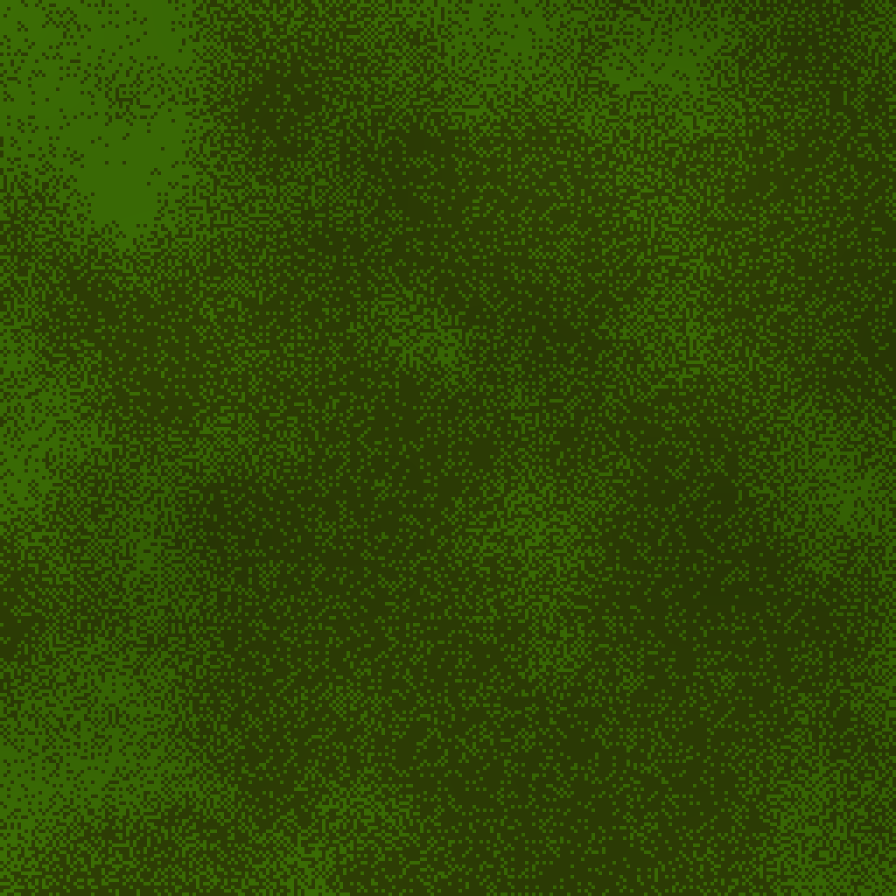
Give the GLSL for this texture, as a Shadertoy shader.

```glsl
// Mossy green clouds rendered as a two-tone dither of small square cells.
// Fractal value noise sets the local share of bright cells; a high-passed
// hash with patches of checker weave decides which cells light up.

const vec3 GROUND_COLOR = vec3(0.170, 0.230, 0.020);
const vec3 MOSS_COLOR   = vec3(0.220, 0.405, 0.018);

const float CELLS = 256.0;          // dither cells across the canvas
const float CLOUD_SCALE = 6.5;      // largest cloud features per canvas
const float CLOUD_LOW = 0.34;       // cloud value of the thinnest moss
const float CLOUD_HIGH = 0.88;      // cloud value of the densest moss
const float SHARE_MIN = 0.13;       // share of bright cells in thin moss
const float SHARE_MAX = 0.96;       // share of bright cells in dense moss
const float WEAVE = 0.50;           // strength of the checker weave
const float WEAVE_SCALE = 50.0;     // weave patches per canvas
const float DITHER_SIGMA = 0.33;    // spread of the dither signal
const float TONE_SCALE = 5.0;       // slow tint patches per canvas
const float TONE_AMOUNT = 0.20;     // strength of the tint

// Integer hash, 0 to 1
float hash(ivec2 cell) {
    uint h = uint(cell.x) * 1597334677u ^ uint(cell.y) * 3812015801u;
    h = (h ^ (h >> 16)) * 2146121005u;
    h = (h ^ (h >> 15)) * 2221713035u;
    h ^= h >> 16;
    return float(h >> 8) / 16777216.0;
}

float valueNoise(vec2 p) {
    ivec2 i = ivec2(floor(p));
    vec2 f = fract(p);
    f = f * f * (3.0 - 2.0 * f);
    float bottom = mix(hash(i), hash(i + ivec2(1, 0)), f.x);
    float top = mix(hash(i + ivec2(0, 1)), hash(i + ivec2(1, 1)), f.x);
    return mix(bottom, top, f.y);
}

// Three rotated octaves, 0 to 1
float clouds(vec2 p) {
    const mat2 TURN = mat2(1.6, 1.2, -1.2, 1.6);
    float sum = 0.0;
    float weight = 0.57;
    for (int octave = 0; octave < 3; octave++) {
        sum += weight * valueNoise(p);
        p = TURN * p + 37.3;
        weight *= 0.5;
    }
    return sum;
}

// Dither threshold: a cell stands out against its neighbours
float ditherRank(ivec2 cell) {
    float signal = hash(cell);
    for (int y = -1; y <= 1; y++) {
        for (int x = -1; x <= 1; x++) {
            int steps = abs(x) + abs(y);
            float weight = steps == 0 ? 0.0 : (steps == 1 ? 0.21 : 0.04);
            signal -= weight * hash(cell + ivec2(x, y));
        }
    }
    float parity = float((cell.x + cell.y) & 1) * 2.0 - 1.0;
    vec2 weavePos = vec2(cell) / CELLS * WEAVE_SCALE + 411.0;
    signal += WEAVE * parity * (valueNoise(weavePos) - 0.5);
    return 1.0 / (1.0 + exp(-1.7 * signal / DITHER_SIGMA));
}

// 1 for a bright cell, 0 for a ground cell
float mossCell(ivec2 cell) {
    vec2 uv = (vec2(cell) + 0.5) / CELLS;
    float cloud = clouds(uv * CLOUD_SCALE + 113.0);
    float share = mix(SHARE_MIN, SHARE_MAX,
                      smoothstep(CLOUD_LOW, CLOUD_HIGH, cloud));
    return step(ditherRank(cell), share);
}

void mainImage(out vec4 fragColor, in vec2 fragCoord) {
    float side = min(iResolution.x, iResolution.y);
    vec2 uv = fragCoord / side;

    // Blend neighbouring cells over one pixel to smooth their edges
    vec2 p = uv * CELLS - 0.5;
    ivec2 cell = ivec2(floor(p));
    vec2 blend = clamp((fract(p) - 0.5) * max(side / CELLS, 1.0) + 0.5, 0.0, 1.0);
    float bottom = mix(mossCell(cell), mossCell(cell + ivec2(1, 0)), blend.x);
    float top = mix(mossCell(cell + ivec2(0, 1)), mossCell(cell + ivec2(1, 1)), blend.x);
    float moss = mix(bottom, top, blend.y);

    // Slow tint over both colours
    float tone = 1.0 + TONE_AMOUNT * (valueNoise(uv * TONE_SCALE + 71.0) - 0.5);
    fragColor = vec4(mix(GROUND_COLOR, MOSS_COLOR, moss) * tone, 1.0);
}
```
